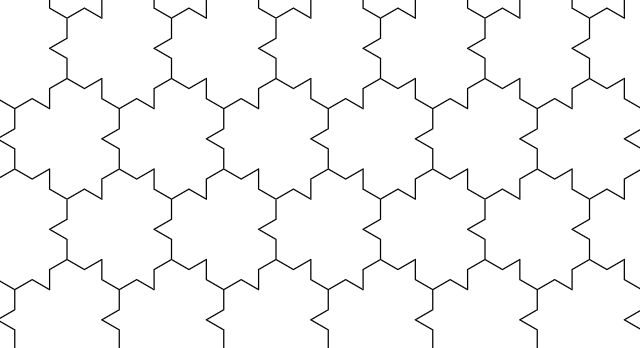
Reproduce this pattern procedurally as a WebGL 2 fragment shader.

```glsl
#version 300 es
precision highp float;
// Thin black outlines of interlocking tiles: a hexagon grid whose edges each carry a pointed notch.

uniform vec2 u_resolution;
out vec4 fragColor;

const float SQRT3 = 1.7320508;
const float PITCH = 0.16328;                // tile spacing, in canvas widths
const float SIDE = PITCH / SQRT3;           // hexagon side
const float LINE_WIDTH = 0.00196;
const vec2 ORIGIN = vec2(0.1047, 0.4211);   // one three-way junction
const vec3 PAPER = vec3(1.0);
const vec3 INK = vec3(0.0);

float segmentDistance(vec2 p, vec2 a, vec2 b) {
    vec2 pa = p - a, ba = b - a;
    return length(pa - ba * clamp(dot(pa, ba) / dot(ba, ba), 0.0, 1.0));
}

// Upright edge from the origin, its middle third pushed out to a point on the left.
float notchedEdge(vec2 p, float side) {
    p.y = abs(p.y - 0.5 * side);            // the two halves mirror each other
    vec2 end = vec2(0.0, 0.5 * side);
    vec2 bend = vec2(0.0, side / 6.0);
    vec2 tip = vec2(-side * SQRT3 / 6.0, 0.0);
    return min(segmentDistance(p, end, bend), segmentDistance(p, bend, tip));
}

// Three edges leave every junction, a third of a turn apart.
float junctionDistance(vec2 p, float side) {
    const mat2 thirdTurn = mat2(-0.5, 0.5 * SQRT3, -0.5 * SQRT3, -0.5);
    float d = 1e3;
    for (int k = 0; k < 3; k++) {
        d = min(d, notchedEdge(p, side));
        p = thirdTurn * p;
    }
    return d;
}

// Nearest line over the triangular lattice of junctions.
float tilingDistance(vec2 p, float pitch, float side) {
    mat2 lattice = pitch * mat2(1.0, 0.0, 0.5, 0.5 * SQRT3);
    vec2 cell = round(inverse(lattice) * p);
    float d = 1e3;
    for (int j = -1; j <= 1; j++) {
        for (int i = -1; i <= 1; i++) {
            vec2 junction = lattice * (cell + vec2(i, j));
            d = min(d, junctionDistance(p - junction, side));
        }
    }
    return d;
}

void main() {
    float pixel = 1.0 / u_resolution.x;
    vec2 p = gl_FragCoord.xy * pixel;
    float d = tilingDistance(p - ORIGIN, PITCH, SIDE);

    // Smooth line coverage
    float ink = clamp((0.5 * LINE_WIDTH - d) / pixel + 0.5, 0.0, 1.0);
    fragColor = vec4(mix(PAPER, INK, ink), 1.0);
}
```
